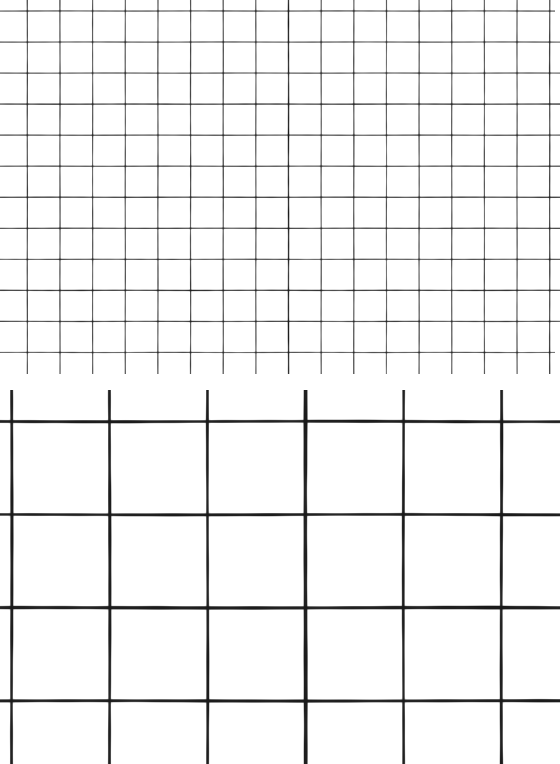
Top: the whole. Bottom: its middle third, enlarged.
Reproduce this pattern procedurally as a Shadertoy shader.

```glsl
#define PITCH vec2(0.0583, 0.0830)
#define FIRST_LINE vec2(0.0488, 0.0576)
#define LINE_WIDTH 0.0026
#define BOLD_GAIN 0.22
#define WEAR 0.13
#define INK 0.10
#define LAST_ROW 11.0
#define SHORT_END 0.991
#define SOFTNESS 1.25

float hash(float n) {
    return fract(sin(n * 12.9898) * 43758.547);
}

// Uneven ink along a stroke, about -1 to 1
float inkWear(float along, float seed) {
    float phase = 6.2832 * hash(seed);
    return 0.45 * sin(along * 23.0 + phase)
         + 0.30 * sin(along * 61.0 + phase * 2.7)
         + 0.25 * sin(along * 149.0 + phase * 5.1);
}

// Share of the filter footprint covered by a stroke
float strokeCoverage(float dist, float width, float footprint) {
    float right = min(dist + 0.5 * footprint, 0.5 * width);
    float left = max(dist - 0.5 * footprint, -0.5 * width);
    return max(right - left, 0.0) / footprint;
}

float stroke(float dist, float along, float seed, float bold, float footprint) {
    float wear = inkWear(along, seed);
    float weight = 0.94 + 0.14 * (hash(seed + 7.0) - 0.5) + BOLD_GAIN * bold;
    float wobble = 0.00018 * sin(along * 17.0 + seed);
    float width = LINE_WIDTH * weight * (1.0 + WEAR * wear);
    return strokeCoverage(dist + wobble, width, footprint) * (0.97 + 0.03 * wear);
}

void mainImage(out vec4 fragColor, in vec2 fragCoord) {
    vec2 uv = fragCoord / iResolution.xy;
    vec2 canvas = vec2(iResolution.x / iResolution.y, 1.0);
    vec2 pos = uv * canvas;
    float footprint = SOFTNESS / iResolution.y;

    // Nearest grid line on each axis
    vec2 line = round((uv - FIRST_LINE) / PITCH);
    vec2 dist = (uv - FIRST_LINE - line * PITCH) * canvas;

    // Heavier strokes recur at regular intervals
    float boldColumn = mod(line.x, 8.0) == 0.0 && line.x > 0.0 ? 1.0 : 0.0;
    float boldRow = mod(line.y, 3.0) == 2.0 && line.y < LAST_ROW ? 1.0 : 0.0;

    float column = stroke(dist.x, pos.y, line.x + 3.0, boldColumn, footprint);
    float row = stroke(dist.y, pos.x, line.y + 41.0, boldRow, footprint);

    // Outer rows stop just short of the right edge
    bool outerRow = line.y == 0.0 || line.y == LAST_ROW;
    float rowEnd = 1.0 - smoothstep(-0.5, 0.5, (uv.x - SHORT_END) * iResolution.x);
    row *= outerRow ? rowEnd : 1.0;

    // Ink pools slightly where strokes cross
    float pool = 0.35 * (1.0 - smoothstep(0.0, LINE_WIDTH + footprint, length(dist)));
    float ink = 1.0 - (1.0 - column) * (1.0 - row) * (1.0 - pool);

    fragColor = vec4(vec3(mix(1.0, INK, ink)), 1.0);
}
```
